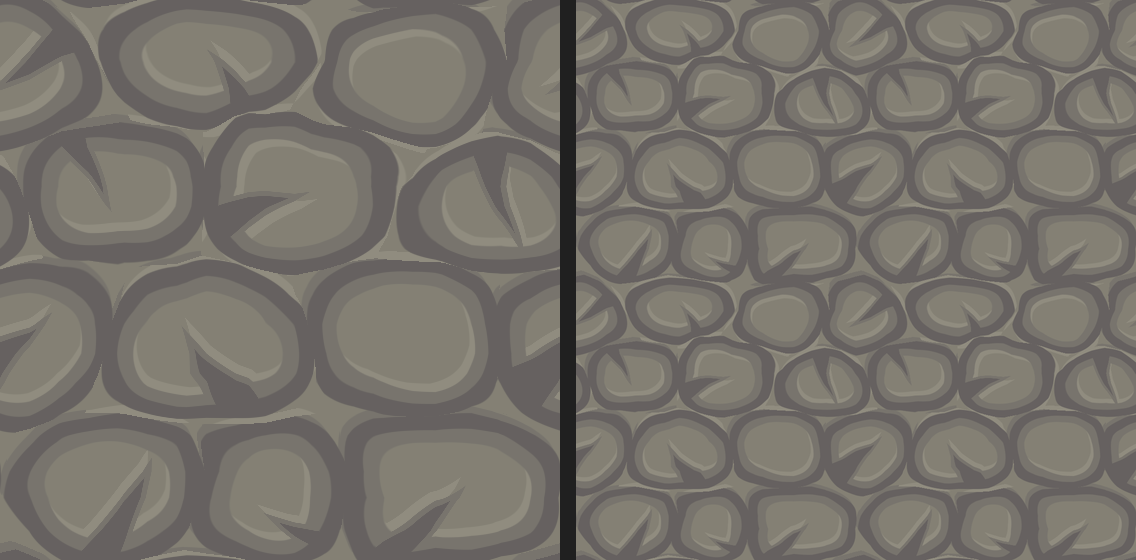
Left: one tile. Right: repeated 2 by 2.
A Shadertoy shader for this texture:

```glsl
// Flat-shaded cobblestone wall: rounded cells of a staggered, wrapping grid
// form the stones, with a darker rim, a lit bevel on the face, tapered cracks
// and small chips of stone where the joints meet.

const vec2 GRID = vec2(3.0, 4.0);
const float STONE_EDGE = 0.011;
const float FACE_EDGE = 0.032;
const float CHIP_EDGE = 0.014;

vec2 hash2(vec2 c) {
    return fract(sin(vec2(dot(c, vec2(127.1, 311.7)),
                          dot(c, vec2(269.5, 183.3)))) * 43758.5453);
}

// Linear value noise that wraps; its creases make the outlines look chiselled
vec2 facetNoise(vec2 p, float period) {
    vec2 i = floor(p * period), f = fract(p * period);
    vec2 a = hash2(mod(i, period) + 31.0);
    vec2 b = hash2(mod(i + vec2(1, 0), period) + 31.0);
    vec2 c = hash2(mod(i + vec2(0, 1), period) + 31.0);
    vec2 d = hash2(mod(i + 1.0, period) + 31.0);
    return mix(mix(a, b, f.x), mix(c, d, f.x), f.y) - 0.5;
}

vec2 stoneCentre(vec2 cell) {
    vec2 jitter = (hash2(mod(cell, GRID) + 5.0) - 0.5) * vec2(0.6, 0.34);
    float stagger = 0.5 * mod(cell.y, 2.0);
    return (cell + 0.5 + jitter + vec2(stagger, 0.0)) / GRID;
}

// Tapered crack running outward from a tip near the middle of the stone
float crack(vec2 q, vec2 id) {
    vec2 h = hash2(id + 17.0), g = hash2(id + 43.0);
    float angle = 6.2832 * h.x;
    vec2 axis = vec2(cos(angle), sin(angle));
    float along = dot(q, axis) - mix(-0.05, 0.055, h.y);
    float across = dot(q, vec2(-axis.y, axis.x)) + 0.012 * (g.y - 0.5);
    float wedge = abs(across) - 0.23 * along;
    float depth = g.x < 0.55 ? STONE_EDGE : FACE_EDGE - 0.004;
    return g.x < 0.8 ? max(depth + 2.2 * wedge, 0.0) : 1.0;
}

// Rounded depth inside the nearest stone; negative near the joint crossings
float stoneDepth(vec2 p, out vec2 id) {
    p += 0.036 * facetNoise(p, 9.0) + 0.014 * facetNoise(p.yx, 19.0);
    vec2 base = floor(p * GRID), squash = vec2(0.55, 1.0);
    vec2 nearest = base, centre = vec2(0.0);
    float best = 9.0;
    for (int y = -2; y <= 2; y++)
    for (int x = -2; x <= 2; x++) {
        vec2 cell = base + vec2(x, y);
        vec2 c = stoneCentre(cell);
        vec2 v = (p - c) * squash;
        if (dot(v, v) < best) {
            best = dot(v, v);
            nearest = cell;
            centre = c;
        }
    }

    // Soft minimum of the distances to all borders rounds the corners
    float sum = 0.0;
    for (int y = -2; y <= 2; y++)
    for (int x = -2; x <= 2; x++) {
        if (x == 0 && y == 0) continue;
        vec2 other = stoneCentre(nearest + vec2(x, y));
        vec2 normal = normalize((other - centre) * squash);
        float border = dot(0.5 * (centre + other) - p, normal);
        sum += exp(-border / 0.04);
    }
    id = mod(nearest, GRID);
    return min(-0.04 * log(sum), crack(p - centre, id));
}

void mainImage(out vec4 fragColor, in vec2 fragCoord) {
    vec2 p = fragCoord / iResolution.xy;
    float soft = 0.7 / iResolution.y;

    vec2 id, unusedId;
    float depth = stoneDepth(p, id);

    // Each stone is lit from its own side, mostly along the lower edge
    vec2 h = hash2(id + 71.0);
    vec2 bevel = vec2(0.026 * (h.x - 0.5), h.y < 0.7 ? -0.015 : 0.013);
    float shifted = stoneDepth(p + bevel, unusedId);

    vec3 mortar = vec3(0.400, 0.382, 0.375);
    vec3 rim = vec3(0.470, 0.455, 0.428);
    vec3 face = vec3(0.516, 0.503, 0.455);
    vec3 light = vec3(0.565, 0.550, 0.498);

    // Large stones
    vec3 lit = mix(light, face, smoothstep(-soft, soft, shifted - FACE_EDGE));
    vec3 stone = mix(rim, lit, smoothstep(-soft, soft, depth - FACE_EDGE));
    vec3 color = mix(mortar, stone, smoothstep(-soft, soft, depth - STONE_EDGE));

    // Small chips in the gaps
    float chipFace = smoothstep(-soft, soft, -shifted - CHIP_EDGE);
    vec3 chip = mix(h.x < 0.5 ? light : rim, face, chipFace);
    color = mix(color, chip, smoothstep(-soft, soft, -depth - CHIP_EDGE));

    fragColor = vec4(color, 1.0);
}
```
